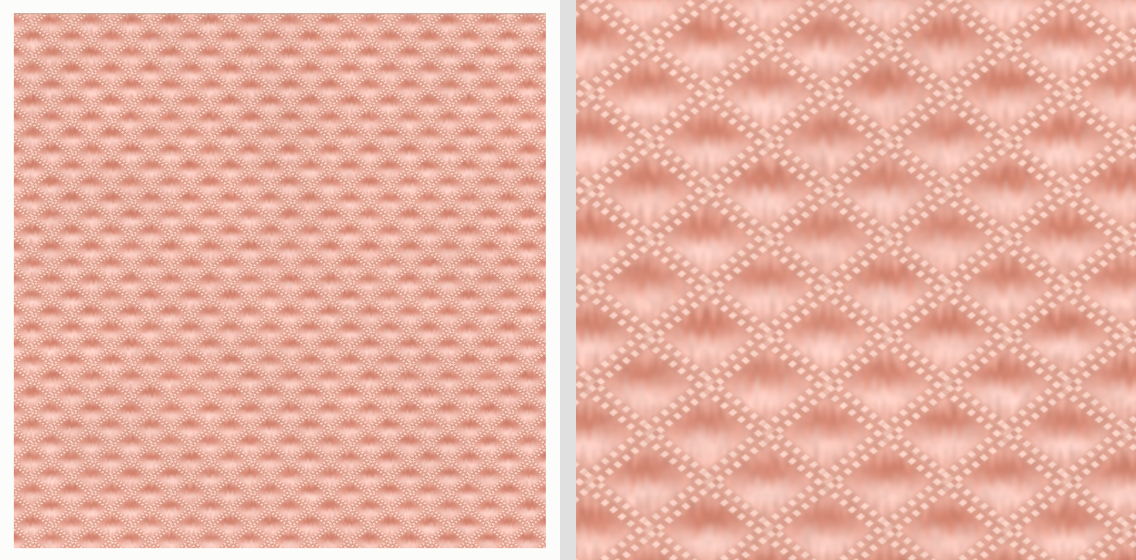
Left: the whole. Right: its middle third, enlarged.
This pattern is drawn by a three.js fragment shader. Its source:

```glsl
varying vec2 vUv;

const vec3 PAPER = vec3(0.99, 0.99, 0.98);
const vec3 ROSE = vec3(0.92, 0.69, 0.63);
const vec3 FOLD = vec3(0.82, 0.51, 0.43);
const vec3 SHEEN = vec3(0.99, 0.82, 0.78);
const vec3 THREAD = vec3(0.99, 0.84, 0.79);
const vec3 GROOVE = vec3(0.84, 0.60, 0.53);

float hash(vec2 p) {
  return fract(sin(dot(p, vec2(127.1, 311.7))) * 43758.5);
}

float cornerSlope(vec2 corner, vec2 offset) {
  float angle = 6.2832 * hash(corner);
  return dot(vec2(cos(angle), sin(angle)), offset);
}

float gradientNoise(vec2 p) {
  vec2 i = floor(p);
  vec2 f = p - i;
  vec2 u = f * f * (3.0 - 2.0 * f);
  vec2 e = vec2(1.0, 0.0);
  float low = mix(cornerSlope(i, f), cornerSlope(i + e, f - e), u.x);
  float high = mix(cornerSlope(i + e.yx, f - e.yx),
                   cornerSlope(i + 1.0, f - 1.0), u.x);
  return mix(low, high, u.y);
}

float bump(vec2 p, vec2 radius) {
  vec2 q = p / radius;
  return exp(-dot(q, q));
}

float boxMask(vec2 p, vec2 low, vec2 high, float soft) {
  vec2 inside = smoothstep(low - soft, low + soft, p)
              * (1.0 - smoothstep(high - soft, high + soft, p));
  return inside.x * inside.y;
}

// Padded diamond: folded above, shiny below
vec3 cushion(vec2 local, vec2 cell, float streak) {
  float depth = 0.85 + 0.25 * hash(cell);
  float shine = 0.75 + 0.35 * hash(cell + 37.0);
  float lean = 0.06 * (hash(cell + 71.0) - 0.5);
  vec2 q = local + vec2(lean, 0.09 * streak);
  float dark = bump(q - vec2(0.0, 0.13), vec2(0.30, 0.15));
  float light = bump(q + vec2(0.0, 0.14), vec2(0.28, 0.13));
  vec3 color = mix(ROSE, FOLD, clamp(dark * depth, 0.0, 1.0));
  color = mix(color, SHEEN, clamp(light * shine, 0.0, 1.0));
  return color * (1.0 + 0.06 * streak);
}

// Twin rows of stitches beside a sunken groove
vec3 stitchSeam(vec3 cloth, float side, float along, float scale, float count) {
  float gap = (0.5 - abs(side)) * scale;
  float band = 1.0 - smoothstep(0.0035, 0.0075, gap);
  float row = 1.0 - smoothstep(0.0008, 0.0029, abs(gap - 0.0032));
  float phase = side > 0.0 ? 0.0 : 0.5;
  float beat = 0.5 + 0.5 * cos(6.2832 * (along * count + phase));
  float stitch = row * smoothstep(0.15, 0.85, beat);
  vec3 color = mix(cloth, GROOVE, 0.55 * band);
  return mix(color, THREAD, 0.95 * stitch);
}

vec3 quilt(vec2 uv, vec2 period, vec2 anchor) {
  vec2 q = (uv - anchor) / period;
  vec2 diagonal = vec2(q.x + q.y, q.x - q.y);
  vec2 cell = floor(diagonal + 0.5);
  vec2 side = diagonal - cell;
  vec2 local = 0.5 * vec2(side.x + side.y, side.x - side.y);
  float scale = 1.0 / length(1.0 / period);

  float streak = gradientNoise(uv * vec2(230.0, 50.0));
  vec3 color = cushion(local, cell, streak);
  color = stitchSeam(color, side.x, diagonal.y, scale, 7.0);
  color = stitchSeam(color, side.y, diagonal.x, scale, 7.0);

  // Bright knot where seams cross
  float knot = bump((0.5 - abs(side)) * scale, vec2(0.0022));
  color = mix(color, THREAD, 0.6 * knot);
  float grain = gradientNoise(uv * 190.0);
  float wear = gradientNoise(uv * 7.0);
  return color * (1.0 + 0.04 * grain + 0.02 * wear);
}

void main() {
  vec2 low = vec2(0.0247, 0.0212);
  vec2 high = vec2(0.9747, 0.9765);
  vec3 cloth = quilt(vUv, vec2(0.0710, 0.0578), vec2(0.447, 0.611));

  // Thin shaded rim along the top of the cloth
  float rim = smoothstep(high.y - 0.0035, high.y - 0.001, vUv.y);
  cloth = mix(cloth, vec3(0.68, 0.57, 0.51), 0.65 * rim);

  float mask = boxMask(vUv, low, high, 0.0012);
  gl_FragColor = vec4(mix(PAPER, cloth, mask), 1.0);
}
```
